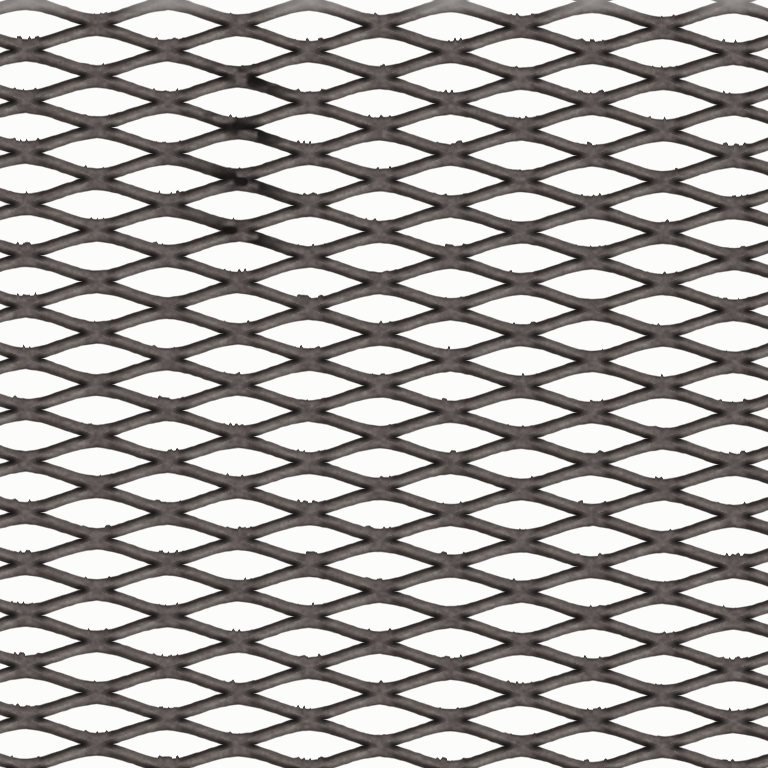
Write a Shadertoy shader that draws this texture.

```glsl
// Expanded steel mesh: staggered lens-shaped holes between worn grey strands.
const vec2 CELL = vec2(0.1843, 0.0669);     // repeat width and height
const vec2 ORIGIN = vec2(0.4945, 0.6315);   // centre of one strand junction
const float TILT = 0.005;                   // slight rotation of the sheet
const vec2 HOLE = vec2(0.382, 0.285);       // hole half size, in cells
const float SIDE_SLOPE = 1.23;              // steepness of the hole sides
const float BURR = 0.055;                   // rough lip height, in cells
const vec2 STAIN_TOP = vec2(0.325, 0.898);  // first of a column of dark stains
const int STAINS = 4;
const vec3 BACKDROP = vec3(0.99, 0.99, 0.98);
const vec3 SHADOW = vec3(0.16, 0.14, 0.13);
const vec3 STEEL = vec3(0.31, 0.28, 0.27);
const vec3 FACE = vec3(0.40, 0.37, 0.36);
const vec3 GLINT = vec3(0.54, 0.52, 0.50);
const vec3 PALE = vec3(0.68, 0.66, 0.65);

float hash(vec2 p) {
    vec3 q = fract(vec3(p.xyx) * 0.1031);
    q += dot(q, q.yzx + 33.33);
    return fract((q.x + q.y) * q.z);
}

float noise(vec2 p) {
    vec2 i = floor(p), f = fract(p);
    f = f * f * (3.0 - 2.0 * f);
    return mix(mix(hash(i), hash(i + vec2(1, 0)), f.x),
               mix(hash(i + vec2(0, 1)), hash(i + vec2(1, 1)), f.x), f.y);
}

float softMin(float a, float b, float k) {
    float h = clamp(0.5 + 0.5 * (b - a) / k, 0.0, 1.0);
    return mix(b, a, h) - k * h * (1.0 - h);
}

// Offset (xy) from the nearest hole centre and that hole's id (zw), in cells.
vec4 nearestHole(vec2 g) {
    vec4 best = vec4(9.0);
    for (int k = 0; k < 2; k++) {
        vec2 shift = k == 0 ? vec2(0.0, 0.5) : vec2(0.5, 0.0);
        vec2 id = round(g - shift);
        vec2 q = g - shift - id;
        if (abs(q.x) + abs(q.y) < abs(best.x) + abs(best.y)) best = vec4(q, id + shift);
    }
    return best;
}

// Height of the hole edge above or below its centre line.
float holeEdge(vec2 q, vec2 id, vec2 uv) {
    float t = abs(q.x) / HOLE.x;
    float roundness = q.y > 0.0 ? 0.45 : 0.28;
    float size = HOLE.y * (0.98 + 0.08 * hash(id * 2.0 + 71.0));
    float edge = size * softMin(1.0, SIDE_SLOPE * (1.0 - t), roundness);
    float lip = (1.0 - smoothstep(0.06, 0.13, abs(q.x))) * step(q.y, 0.0);
    float rough = smoothstep(0.55, 1.0, noise(vec2(uv.x * 260.0, id.y * 17.0)));
    return edge - lip * rough * BURR + 0.012 * (noise(uv * 150.0) - 0.5);
}

float stainAmount(vec2 uv) {
    float amount = 0.0;
    for (int i = 0; i < STAINS; i++) {
        vec2 d = uv - STAIN_TOP - vec2(-0.004, -CELL.y) * float(i);
        d.y += 0.3 * d.x;
        amount += exp(-dot(d * vec2(20.0, 75.0), d * vec2(20.0, 75.0)));
    }
    return amount * smoothstep(0.2, 0.65, noise(uv * vec2(70.0, 110.0)));
}

vec3 metal(vec2 q, float edge, vec2 uv) {
    // Position across the strand: -1 at its lower edge, +1 at its upper edge.
    float depth = clamp((abs(q.y) - edge) / max(0.5 - abs(q.x) - edge, 0.02), 0.0, 1.0);
    float across = q.y > 0.0 ? depth - 1.0 : 1.0 - depth;
    bool rising = q.x * q.y < 0.0;
    float grain = noise(uv * vec2(90.0, 260.0));

    // Lit face and shaded wall of each strand.
    float lit = rising ? exp(-pow((across + 0.3) / 0.38, 2.0))
                       : 0.6 * exp(-pow((across - 0.2) / 0.3, 2.0));
    float wall = rising ? smoothstep(0.2, 0.75, across)
                        : smoothstep(0.1, 0.65, -across) * mix(0.7, 1.0, uv.x);
    vec3 color = mix(STEEL, FACE, 0.3 + 0.6 * grain);
    color = mix(color, GLINT, lit * (0.45 + 0.5 * grain));
    color = mix(color, SHADOW, wall * 0.8);

    // Flat, mottled junctions.
    float junction = smoothstep(0.1, 0.95, cos(12.566 * q.x));
    float mottle = noise(uv * vec2(160.0, 210.0));
    vec3 flatColor = mix(STEEL, FACE, 0.25 + 1.1 * mottle);
    flatColor = mix(flatColor, SHADOW, 0.4 * smoothstep(0.55, 1.0, abs(across)));
    color = mix(color, flatColor, junction);

    // Dark creases at the hole tips, then a thin dark rim.
    vec2 tip = (vec2(abs(q.x) - HOLE.x - 0.01, q.y)) / vec2(0.055, 0.09);
    color = mix(color, SHADOW * 0.6, 0.9 * exp(-dot(tip, tip)));
    color *= mix(0.8, 1.0, smoothstep(0.0, 0.22, depth));

    // Stains, fine grain and the bright top border.
    color = mix(color, SHADOW * 0.5, clamp(stainAmount(uv), 0.0, 0.9));
    color *= 0.93 + 0.14 * noise(uv * 330.0);
    return mix(color, PALE, 0.7 * smoothstep(0.975, 1.0, uv.y));
}

void mainImage(out vec4 fragColor, in vec2 fragCoord) {
    vec2 uv = fragCoord / iResolution.xy;
    vec2 g = (uv - ORIGIN + vec2(0.0, TILT * (uv.x - ORIGIN.x))) / CELL;
    vec4 hole = nearestHole(g);
    float edge = holeEdge(hole.xy, hole.zw, uv);
    float soft = 1.0 / (iResolution.y * CELL.y);
    float cover = smoothstep(-soft, soft, abs(hole.y) - edge);
    fragColor = vec4(mix(BACKDROP, metal(hole.xy, edge, uv), cover), 1.0);
}
```
